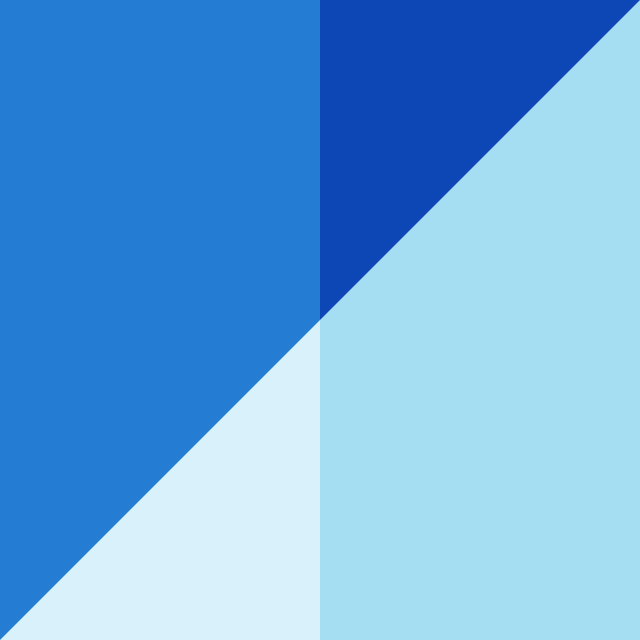
A Shadertoy shader for this background:

```glsl
// Four flat blue fields split by a rising diagonal and a vertical centre line.
#define MID_BLUE  vec3(0.141, 0.490, 0.824)
#define DEEP_BLUE vec3(0.050, 0.280, 0.710)
#define PALE_BLUE vec3(0.850, 0.945, 0.980)
#define SKY_BLUE  vec3(0.647, 0.871, 0.949)
#define SPLIT_X   0.5

// Antialiased step: 0 below the edge, 1 above, blended over one pixel
float edgeMask(float signedDist, float pixel) {
    return clamp(signedDist / pixel + 0.5, 0.0, 1.0);
}

void mainImage(out vec4 fragColor, in vec2 fragCoord) {
    vec2 uv = fragCoord / iResolution.xy;
    float pixel = 1.0 / min(iResolution.x, iResolution.y);

    // Signed distances to the two dividing lines
    float right = edgeMask(uv.x - SPLIT_X, pixel);
    float above = edgeMask((uv.y - uv.x) * inversesqrt(2.0), pixel);

    // Pick the colour by side of each line
    vec3 upper = mix(MID_BLUE, DEEP_BLUE, right);
    vec3 lower = mix(PALE_BLUE, SKY_BLUE, right);
    fragColor = vec4(mix(lower, upper, above), 1.0);
}
```
